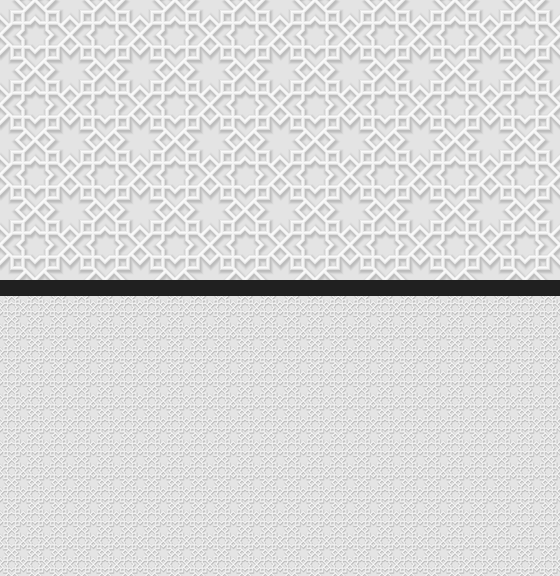
Top, the tile; bottom, the same tile 3 across and 3 down.
Reproduce this pattern procedurally as a Shadertoy shader.

```glsl
const vec2  REPEATS      = vec2(8.0, 4.0);
const float SQUARE_HALF  = 0.078;   // all lengths are fractions of one cell
const float DIAMOND_HALF = 0.129;
const float BAND_HALF    = 0.0235;
const vec2  TO_LIGHT     = vec2(-0.012, 0.026);
const float SHADOW_REACH = 0.055;
const float BEVEL_STEP   = 0.25;
const float BEVEL_GAIN   = 0.022;
const vec3  FLOOR_COLOR  = vec3(0.895);
const vec3  SHADOW_COLOR = vec3(0.735);
const vec3  BAND_COLOR   = vec3(0.96);
const float ROOT_HALF    = 0.70710678;

float segmentDistance(vec2 p, vec2 a, vec2 b) {
    vec2 ab = b - a;
    return length(p - a - ab * clamp(dot(p - a, ab) / dot(ab, ab), 0.0, 1.0));
}

float squareOutline(vec2 p, float halfSide) {
    vec2 q = abs(p);
    return abs(max(q.x, q.y) - halfSide);
}

float diamondOutline(vec2 p, float halfDiagonal) {
    vec2 q = abs(p);
    return abs(q.x + q.y - halfDiagonal) * ROOT_HALF;
}

// Two equal squares, one turned by 45 degrees
float starOutline(vec2 p, float halfSide) {
    vec2 q = abs(p);
    return abs(min(max(q.x, q.y), (q.x + q.y) * ROOT_HALF) - halfSide);
}

// Distance to the centre lines of the lattice
float latticeDistance(vec2 p) {
    // Fold the cell into one eighth, with the star at the origin
    vec2 q = abs(fract(p) - 0.5);
    q = vec2(max(q.x, q.y), min(q.x, q.y));

    float starHalf = 0.25 - SQUARE_HALF;
    vec2 edgeMiddle = vec2(0.5, 0.0);
    vec2 squareCorner = vec2(0.25 + SQUARE_HALF, starHalf);

    float d = starOutline(q, starHalf);
    d = min(d, squareOutline(q - 0.25, SQUARE_HALF));
    d = min(d, diamondOutline(q - edgeMiddle - vec2(0.0, DIAMOND_HALF), DIAMOND_HALF));
    return min(d, segmentDistance(q, edgeMiddle, squareCorner));
}

void mainImage(out vec4 fragColor, in vec2 fragCoord) {
    vec2 p = fragCoord / iResolution.xy * REPEATS;
    float pixel = REPEATS.y / iResolution.y;
    float d = latticeDistance(p);

    // Soft shadow cast on the floor
    float caster = latticeDistance(p + TO_LIGHT);
    float shadow = 1.0 - smoothstep(BAND_HALF - 0.012, BAND_HALF + SHADOW_REACH, caster);
    vec3 color = mix(FLOOR_COLOR, SHADOW_COLOR, shadow);

    // Raised bands with a faint bevel
    vec2 bevelOffset = TO_LIGHT * BEVEL_STEP;
    float lit = (latticeDistance(p + bevelOffset) - d) / length(bevelOffset);
    float band = 1.0 - smoothstep(-0.75 * pixel, 0.75 * pixel, d - BAND_HALF);
    color = mix(color, BAND_COLOR + BEVEL_GAIN * lit, band);

    fragColor = vec4(color, 1.0);
}
```
